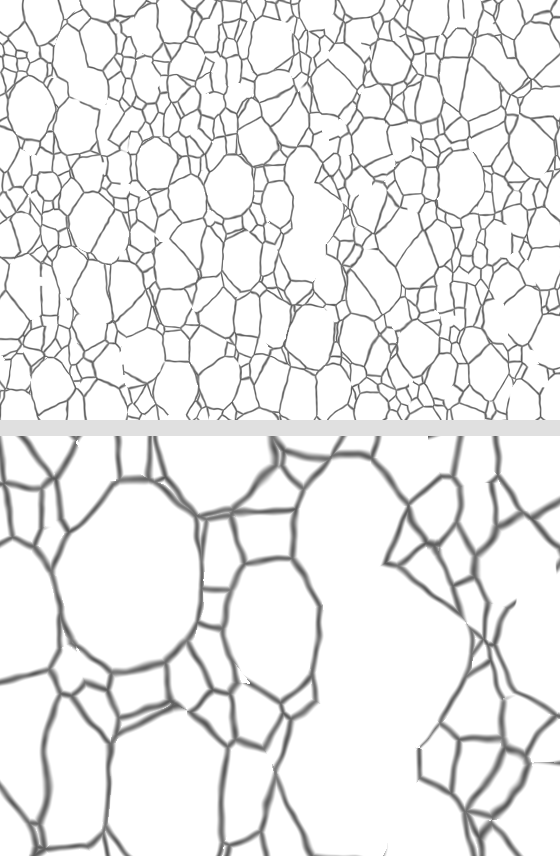
Top, the full canvas; bottom, a detail of the centre.
Write a Shadertoy shader that draws this pattern.

```glsl
// Grain boundaries: a network of thin grey lines round upright cells of mixed size.
// The cells are a power diagram of jittered sites with random radii; noise bends
// the lines, and some boundaries are dropped or left as loose ends.

const vec2  GRAIN       = vec2(0.0335, 0.0455); // site spacing, in canvas heights
const float MAX_RADIUS  = 1.8;     // largest grain radius, in site spacings
const float SIZE_POWER  = 4.0;     // higher: fewer large grains
const float HALF_WIDTH  = 0.0042;  // line half width including its soft flank
const float BEND        = 0.016;   // broad curvature of the lines
const float BEND_SCALE  = 0.062;
const float TREMBLE     = 0.0032;  // fine unsteadiness of the lines
const float TREMBLE_SCALE = 0.013;
const float DROPPED     = 0.06;    // share of boundaries left out
const float BROKEN      = 0.09;    // share of boundaries drawn in part
const float GAP_SCALE   = 0.03;
const vec3  PAPER       = vec3(1.0);
const vec3  INK         = vec3(0.34);

struct Site { vec2 offset; float power; ivec2 cell; };

// Integer hash: three values in 0..1
vec3 hash3(ivec2 cell, int seed) {
    uvec3 v = uvec3(ivec3(cell, seed)) * 1664525u + 1013904223u;
    v.x += v.y * v.z; v.y += v.z * v.x; v.z += v.x * v.y;
    v ^= v >> 16u;
    v.x += v.y * v.z; v.y += v.z * v.x; v.z += v.x * v.y;
    return vec3(v >> 8u) / 16777216.0;
}

// Smooth value noise with two channels in 0..1
vec2 noise2(vec2 p, int seed) {
    ivec2 i = ivec2(floor(p));
    vec2 f = fract(p);
    f = f * f * (3.0 - 2.0 * f);
    vec2 low  = mix(hash3(i, seed).xy, hash3(i + ivec2(1, 0), seed).xy, f.x);
    vec2 high = mix(hash3(i + ivec2(0, 1), seed).xy, hash3(i + ivec2(1, 1), seed).xy, f.x);
    return mix(low, high, f.y);
}

// Site of one grid cell, seen from point p; large radii swallow their neighbours
Site siteAt(ivec2 cell, vec2 p) {
    vec3 h = hash3(cell, 1);
    vec2 offset = vec2(cell) + 0.1 + 0.8 * h.xy - p;
    float radius = MAX_RADIUS * pow(h.z, SIZE_POWER);
    return Site(offset, dot(offset, offset) - radius * radius, cell);
}

// Ink of the boundary between two grains, in 0..1
float boundary(Site a, Site b, float gapNoise, float halfWidth) {
    float dist = 0.5 * (b.power - a.power) / length((b.offset - a.offset) / GRAIN);
    float line = 1.0 - smoothstep(0.0, halfWidth, dist);
    float kind = hash3(a.cell + b.cell, 2).x;
    float gap = kind < DROPPED ? 1.0
              : kind < DROPPED + BROKEN ? smoothstep(0.46, 0.54, gapNoise) : 0.0;
    return line * (1.0 - gap);
}

void mainImage(out vec4 fragColor, in vec2 fragCoord) {
    vec2 uv = fragCoord / iResolution.y;

    // Bend the plane so that straight boundaries waver
    vec2 bent = uv + BEND * (noise2(uv / BEND_SCALE, 3) - 0.5)
                   + TREMBLE * (noise2(uv / TREMBLE_SCALE, 4) - 0.5);
    vec2 p = bent / GRAIN;
    ivec2 home = ivec2(floor(p));

    // Find the three sites of least power distance
    Site first = Site(vec2(9.0), 1e3, home);
    Site second = first, third = first;
    for (int y = -3; y <= 3; y++) {
        for (int x = -3; x <= 3; x++) {
            Site s = siteAt(home + ivec2(x, y), p);
            if (s.power < first.power) {
                third = second; second = first; first = s;
            } else if (s.power < second.power) {
                third = second; second = s;
            } else if (s.power < third.power) {
                third = s;
            }
        }
    }

    // Draw the two closest boundaries, with uneven pressure
    float halfWidth = max(HALF_WIDTH, 1.2 / iResolution.y);
    float gapNoise = noise2(uv / GAP_SCALE, 5).x;
    float ink = max(boundary(first, second, gapNoise, halfWidth),
                    boundary(first, third, gapNoise, halfWidth));
    ink *= mix(0.78, 1.0, noise2(uv / 0.008, 6).x);

    fragColor = vec4(mix(PAPER, INK, ink), 1.0);
}
```
